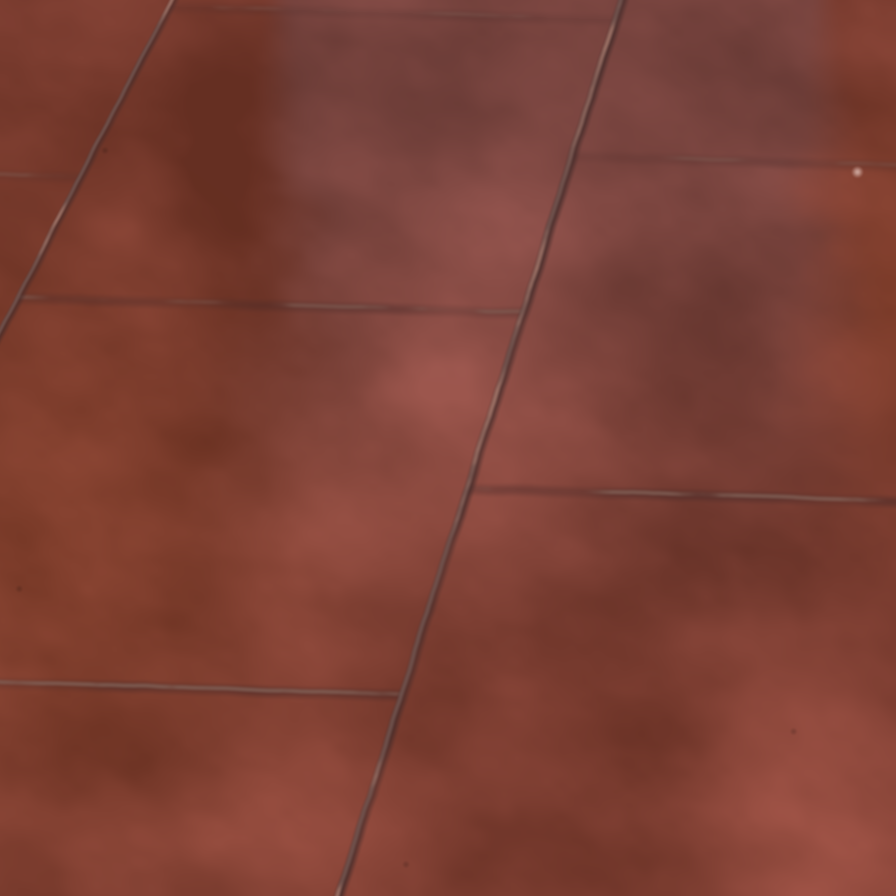
Give the GLSL for this texture, as a Shadertoy shader.

```glsl
// Glossy terracotta floor tiles in staggered columns, seen in slight perspective.

float hash(vec2 p) {
    return fract(sin(dot(p, vec2(127.1, 311.7))) * 43758.5453);
}

float noise(vec2 p) {
    vec2 i = floor(p), f = fract(p);
    f = f * f * (3.0 - 2.0 * f);
    return mix(mix(hash(i), hash(i + vec2(1, 0)), f.x),
               mix(hash(i + vec2(0, 1)), hash(i + vec2(1, 1)), f.x), f.y);
}

float fbm(vec2 p) {
    float sum = 0.0, amp = 0.5;
    for (int i = 0; i < 4; i++) {
        sum += amp * noise(p);
        p = mat2(1.6, 1.2, -1.2, 1.6) * p + 7.3;
        amp *= 0.5;
    }
    return sum / 0.94;
}

// Soft elliptical patch
float blob(vec2 p, vec2 center, vec2 radius) {
    vec2 d = (p - center) / radius;
    return exp(-dot(d, d));
}

// Soft-edged stroke around a signed distance
float stroke(float d, float halfWidth) {
    return 1.0 - smoothstep(0.0, halfWidth * 1.8, abs(d));
}

// Cloudy clay: brown hollows, pink rises and a cool sheen
vec3 clay(vec2 p, vec2 tile) {
    vec2 slanted = vec2(p.x + 0.5 * p.y, p.y - 0.45 * p.x);
    float cloud = fbm(slanted * vec2(7.0, 10.0) + 3.0);
    float tone = 0.49 + 0.8 * (cloud - 0.5) + 0.08 * (hash(tile + 4.0) - 0.5);

    tone -= 0.34 * blob(p, vec2(0.25, 0.14), vec2(0.07, 0.17));
    tone -= 0.30 * blob(p, vec2(0.24, 0.47), vec2(0.09, 0.18));
    tone -= 0.34 * blob(p, vec2(0.69, 0.82), vec2(0.14, 0.22));
    tone -= 0.34 * blob(p, vec2(0.82, 0.61), vec2(0.15, 0.07));
    tone -= 0.28 * blob(p, vec2(0.12, 0.84), vec2(0.13, 0.06));
    tone -= 0.12 * blob(p, vec2(0.78, 0.37), vec2(0.07, 0.09));
    tone -= 0.25 * blob(p, vec2(0.42, 0.07), vec2(0.14, 0.08));
    tone += 0.45 * blob(p, vec2(0.50, 0.43), vec2(0.10, 0.14));
    tone += 0.42 * blob(p, vec2(0.34, 0.66), vec2(0.10, 0.11));
    tone += 0.28 * blob(p, vec2(0.58, 0.20), vec2(0.13, 0.11));
    tone += 0.28 * blob(p, vec2(0.30, 0.92), vec2(0.12, 0.10));
    tone += 0.42 * blob(p, vec2(0.93, 0.92), vec2(0.14, 0.16));

    vec3 color = mix(vec3(0.395, 0.183, 0.135), vec3(0.60, 0.31, 0.26), clamp(tone, 0.0, 1.1));
    float warm = blob(p, vec2(0.05, 0.60), vec2(0.28, 0.35)) + blob(p, vec2(1.0, 0.32), vec2(0.07, 0.2));
    color += vec3(0.012, 0.002, -0.02) * warm;

    // Reflected light with uneven upright borders, fading toward the viewer
    float edge = p.x + 0.12 * (cloud - 0.5) * smoothstep(0.05, 0.3, p.y);
    float blur = 0.02 + 0.15 * p.y;
    float sheen = smoothstep(0.31 - blur, 0.31 + blur, edge);
    sheen *= 1.0 - smoothstep(0.92 - blur, 0.92 + blur, edge);
    sheen *= 1.0 - smoothstep(0.1, 0.85, p.y);
    return color + vec3(-0.015, 0.027, 0.055) * sheen;
}

void mainImage(out vec4 fragColor, in vec2 fragCoord) {
    vec2 p = fragCoord / iResolution.xy;
    p.y = 1.0 - p.y;

    // Perspective floor coordinates: columns converge far above the canvas
    float depth = p.y + 2.456;
    float u = ((p.x - 1.47) / depth + 0.52) / 0.204;
    float column = floor(u);
    float rowDepth = 2.5 + p.y - 0.03 * p.x;
    float v = (0.3998 - 1.0 / rowDepth) / 0.0466 - 0.555 * abs(column) + 0.06 * column;
    vec2 tile = vec2(column, floor(v));

    // Signed canvas distances to the nearest joints, slightly ragged
    float columnDist = (u - round(u)) * 0.204 * depth * 0.95;
    columnDist += 0.003 * (fbm(vec2(p.y * 24.0, 2.0)) - 0.5);
    float rowDist = (v - round(v)) * 0.0466 * rowDepth * rowDepth;
    rowDist += 0.002 * (fbm(vec2(p.x * 24.0, round(v))) - 0.5);

    vec3 color = clay(p, tile);

    // Thin cross joints: faint far away, clearer near, with a broken pale filling
    float near = smoothstep(0.1, 0.6, p.y);
    float patchy = smoothstep(0.3, 0.65, fbm(vec2(p.x * 14.0, round(v) * 5.0 + column * 3.0)));
    float shadow = mix(0.3, 0.55, near) * (0.4 + 0.6 * noise(vec2(p.x * 14.0, round(v))));
    color = mix(color, vec3(0.28, 0.16, 0.155), shadow * stroke(rowDist - 0.001, 0.0055));
    color = mix(color, vec3(0.50, 0.37, 0.33),
                stroke(rowDist + 0.0005, 0.0026) * patchy * mix(0.3, 0.75, near));

    // Long joints: soft groove, grey filling and short worn glints
    float thick = mix(0.8, 1.0, smoothstep(0.5, 1.5, u));
    float wear = fbm(vec2(p.y * 20.0, round(u) + 5.0));
    float glint = smoothstep(0.45, 0.8, wear) + 0.6 * blob(p, vec2(0.66, 0.13), vec2(0.03, 0.06));
    float groove = 0.5 + 0.35 * noise(vec2(p.y * 16.0, round(u) + 9.0));
    color = mix(color, vec3(0.26, 0.165, 0.16), groove * stroke(columnDist - 0.0012, 0.0052 * thick));
    color = mix(color, mix(vec3(0.44, 0.33, 0.31), vec3(0.64, 0.47, 0.42), min(glint, 1.0)),
                0.8 * stroke(columnDist + 0.0012, 0.0029 * thick));

    // A few faint pits and one bright chip
    for (float i = 0.0; i < 4.0; i++) {
        vec2 pit = vec2(hash(vec2(i, 1.7)), hash(vec2(i, 8.3)));
        color *= 1.0 - 0.15 * stroke(length(p - pit), 0.003);
    }
    color = mix(color, vec3(0.78, 0.62, 0.58), stroke(length(p - vec2(0.957, 0.192)), 0.0045));

    fragColor = vec4(color, 1.0);
}
```
